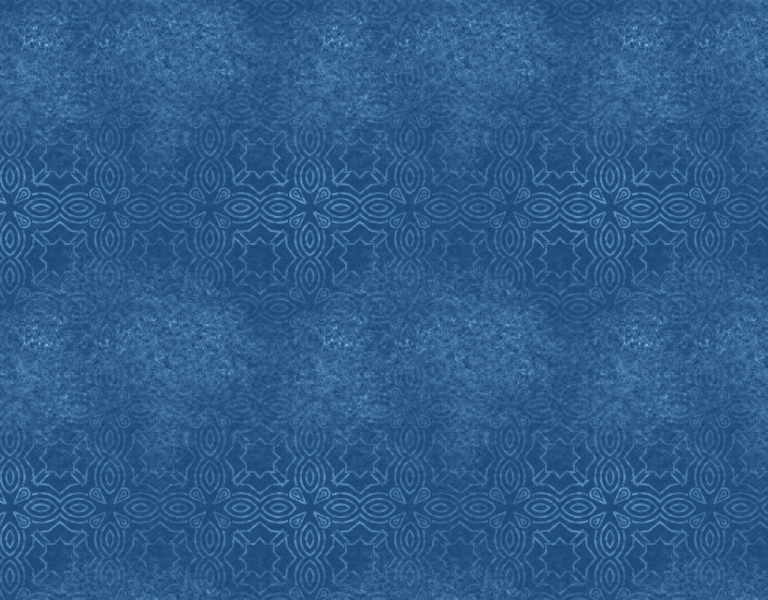
Write a Shadertoy shader that draws this pattern.

```glsl
#define TILES_DOWN 2.0
#define FLOWERS_PER_TILE 3.0
#define FLOWER_ORIGIN vec2(0.033, 0.307)
#define LINE_HALF_WIDTH 0.011
#define LINE_STRENGTH 0.95
#define WEAR_CENTER vec2(0.13, 0.81)
#define WEAR_STRENGTH 0.50
#define GRAIN_STRENGTH 1.5
#define DEEP_BLUE vec3(0.115, 0.295, 0.475)
#define PALE_BLUE vec3(0.31, 0.50, 0.68)

const float TAU = 6.2832;

float hash(vec2 p) {
    vec3 h = fract(vec3(p.xyx) * 0.1031);
    h += dot(h, h.yzx + 33.33);
    return fract((h.x + h.y) * h.z);
}

// Value noise that wraps once per tile
float noise(vec2 tile, vec2 cells) {
    vec2 p = tile * cells - 0.5;
    vec2 i = floor(p), f = fract(p);
    f = f * f * (3.0 - 2.0 * f);
    vec2 a = mod(i, cells), b = mod(i + 1.0, cells);
    return mix(mix(hash(a), hash(vec2(b.x, a.y)), f.x),
               mix(hash(vec2(a.x, b.y)), hash(b), f.x), f.y);
}

float fbm(vec2 tile) {
    float sum = 0.0, gain = 0.5, cells = 5.0;
    for (int i = 0; i < 5; i++) {
        sum += gain * noise(tile, vec2(cells));
        gain *= 0.6;
        cells *= 2.0;
    }
    return sum / 1.153;
}

// Pointed oval with the given half length and half width
float lens(vec2 p, float len, float wid) {
    float r = (len * len + wid * wid) / (2.0 * wid);
    return length(vec2(p.x, abs(p.y) + r - wid)) - r;
}

float teardrop(vec2 p) {
    float h = clamp((p.x - 0.07) / 0.13, 0.0, 1.0);
    return length(p - vec2(0.07 + 0.13 * h, 0.0)) - mix(0.005, 0.055, h);
}

float star(vec2 p, float radius, float slope) {
    float t = abs(mod(atan(p.y, p.x) + TAU / 16.0, TAU / 8.0) - TAU / 16.0);
    return (length(p) * (cos(t) + slope * sin(t)) - radius) / sqrt(1.0 + slope * slope);
}

// Distance to the nearest ornament line; the flower sits at the origin
float ornament(vec2 q) {
    vec2 a = abs(q);
    vec2 corner = 0.5 - a;
    if (a.y > a.x) a = a.yx;
    vec2 diagonal = vec2(a.x + a.y, a.x - a.y) * 0.7071;

    // Petals and drops
    vec2 p = a - vec2(0.31, 0.0);
    float petal = lens(p, 0.165, 0.092);
    float seed = lens(p, 0.085, 0.036);
    float drop = teardrop(diagonal);
    float d = min(min(abs(petal), abs(seed)), min(abs(drop), abs(drop + 0.036)));

    // Shell around each petal, star and strap at the corner, paired links between
    if (a.x > 0.22 && drop > 0.0) d = min(d, abs(petal - 0.055));
    d = min(d, abs(star(corner, 0.2, 1.1)));
    if (petal > 0.055) d = min(d, abs(star(corner, 0.36, 0.8)));
    float link = max(abs(diagonal.y - 0.035), abs(diagonal.x - 0.43) - 0.08);
    return min(d, link);
}

void mainImage(out vec4 fragColor, in vec2 fragCoord) {
    vec2 uv = fragCoord / iResolution.y * TILES_DOWN;
    vec2 tile = fract(uv);

    // Cloudy wear in two uneven columns per tile
    float band = 0.5 + 0.5 * cos(TAU * (tile.y - WEAR_CENTER.y));
    float columns = 0.13 * cos(2.0 * TAU * (tile.x - WEAR_CENTER.x))
                  + 0.11 * cos(TAU * (tile.x - 0.42));
    float cloud = fbm(tile) - 0.5;
    float wear = smoothstep(0.18, 1.08, 0.75 * band + columns * (0.3 + band) + 1.25 * cloud);

    // Woven grain and bright flecks
    float fine = noise(tile, vec2(200.0));
    float coarse = noise(tile, vec2(80.0, 100.0));
    float grain = 0.5 * (fine + coarse) - 0.5;
    float cluster = smoothstep(0.35, 0.8, noise(tile, vec2(14.0, 17.0)));
    float fleck = smoothstep(0.7, 0.92, 0.5 * (fine + coarse)) * cluster;

    // Ornament lines, strongest around one flower of the tile
    vec2 q = fract((uv - FLOWER_ORIGIN) * FLOWERS_PER_TILE + 0.5) - 0.5;
    float aa = 0.6 * TILES_DOWN * FLOWERS_PER_TILE / iResolution.y;
    float line = 1.0 - smoothstep(LINE_HALF_WIDTH - aa, LINE_HALF_WIDTH + aa, ornament(q));
    vec2 focus = 0.5 + 0.5 * cos(TAU * (tile - FLOWER_ORIGIN));
    float visible = mix(0.32, 1.0, focus.y * focus.y * (0.3 + 0.7 * focus.x));
    visible *= (1.0 - 0.75 * wear) * (0.55 + 0.9 * coarse);

    float tone = 0.05 + WEAR_STRENGTH * wear
               + GRAIN_STRENGTH * grain * (0.2 + 0.65 * wear + 0.3 * wear * cluster)
               + fleck * (0.1 + 0.8 * wear)
               + LINE_STRENGTH * line * visible;
    fragColor = vec4(mix(DEEP_BLUE, PALE_BLUE, clamp(tone, -0.1, 1.9)), 1.0);
}
```
